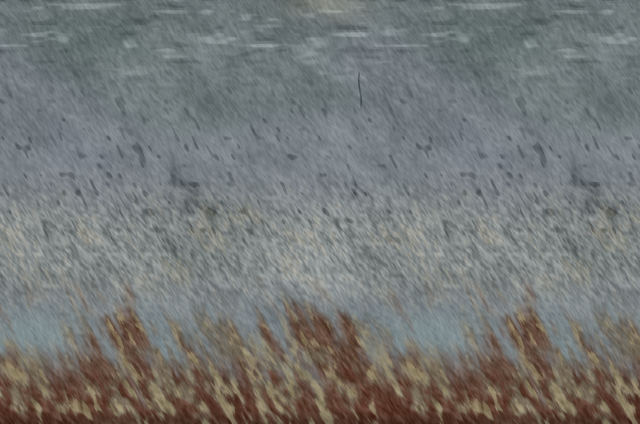
This texture is drawn by a WebGL 1 fragment shader. Its source:

```glsl
precision highp float;
// Weathered metal sheet: cool grey paint over a rusty, streaked lower edge.
// Sheared value noise, tiling sideways, gives grain, pits and rust; soft
// elliptical blobs place the broad stains. Units are canvas heights.
uniform vec2 u_resolution;

const float PERIOD = 0.945; // width of one horizontal tile

float hash(vec2 c) {
  vec3 h = fract(vec3(c.xyx) * vec3(0.1031, 0.103, 0.0973));
  h += dot(h, h.yzx + 33.33);
  return fract((h.x + h.y) * h.z);
}

// Value noise with cells.x cells per tile and cells.y per canvas height.
// The slant leans the cells toward the lower right.
float noise(vec2 p, vec2 cells, float slant) {
  vec2 q = vec2((p.x + slant * p.y) / PERIOD, p.y) * cells;
  vec2 i = floor(q);
  vec2 f = fract(q);
  f = f * f * (3.0 - 2.0 * f);
  float x0 = mod(i.x, cells.x);
  float x1 = mod(i.x + 1.0, cells.x);
  float seed = cells.x * 1.7;
  float low = mix(hash(vec2(x0, i.y + seed)), hash(vec2(x1, i.y + seed)), f.x);
  float high = mix(hash(vec2(x0, i.y + 1.0 + seed)), hash(vec2(x1, i.y + 1.0 + seed)), f.x);
  return mix(low, high, f.y);
}

float fbm(vec2 p, vec2 cells, float slant) {
  float sum = 0.0;
  float amp = 0.53;
  for (int k = 0; k < 4; k++) {
    sum += amp * noise(p, cells, slant);
    cells *= 2.0;
    amp *= 0.5;
  }
  return sum;
}

// Soft ellipse repeated with the tile and leaned by slant.
float blob(vec2 p, vec2 center, vec2 radius, float slant) {
  vec2 d = p - center;
  d.x = mod(d.x + slant * d.y + 0.5 * PERIOD, PERIOD) - 0.5 * PERIOD;
  d /= radius;
  return exp(-dot(d, d));
}

void main() {
  vec2 p = gl_FragCoord.xy / u_resolution.y;
  float y = p.y;
  float cloud = fbm(p, vec2(5.0, 6.0), 0.5) - 0.5;
  float mottle = fbm(p, vec2(18.0, 16.0), 0.6) - 0.5;
  float grain = noise(p, vec2(120.0, 58.0), 0.6) - 0.5;
  float fine = noise(p, vec2(230.0, 120.0), 0.6) - 0.5;
  vec2 w = p + 0.07 * vec2(cloud, mottle);

  // Vertical run of the paint, palest just below the middle.
  vec3 col = mix(vec3(0.47, 0.50, 0.52), vec3(0.43, 0.47, 0.475), smoothstep(0.6, 0.9, y));
  float pale = smoothstep(0.62, 0.45, y) * smoothstep(0.22, 0.38, y);
  col = mix(col, vec3(0.55, 0.57, 0.565), 0.85 * pale);

  // Broad dark stains and violet-grey clearings.
  float dark = blob(w, vec2(0.18, 0.91), vec2(0.19, 0.07), 0.0)
    + 0.8 * blob(w, vec2(0.42, 0.76), vec2(0.18, 0.09), 0.7)
    + 0.45 * blob(w, vec2(0.72, 0.79), vec2(0.15, 0.045), 0.0)
    + 0.5 * blob(w, vec2(0.46, 0.40), vec2(0.10, 0.05), 0.0);
  col = mix(col, vec3(0.36, 0.405, 0.405), 0.72 * min(dark, 1.0));
  float violet = blob(w, vec2(0.17, 0.66), vec2(0.13, 0.13), 0.6)
    + 0.8 * blob(w, vec2(0.90, 0.86), vec2(0.13, 0.10), 0.6)
    + 0.6 * blob(w, vec2(0.73, 0.61), vec2(0.11, 0.09), 0.5);
  col = mix(col, vec3(0.49, 0.51, 0.55), 0.5 * min(violet, 1.0));
  col = mix(col, vec3(0.58, 0.58, 0.54), 0.7 * blob(w, vec2(0.755, 0.995), vec2(0.10, 0.04), 0.0));
  col += 0.13 * cloud + 0.11 * mottle;

  // Brushed, nearly level strokes near the top.
  float brush = noise(p, vec2(9.0, 75.0), 0.0) * 0.6 + noise(p + 0.004 * mottle, vec2(31.0, 110.0), 0.0) * 0.4;
  float top = smoothstep(0.76, 0.9, y);
  col += top * (0.12 * smoothstep(0.58, 0.85, brush) - 0.07 * smoothstep(0.42, 0.2, brush));

  // Slanted grain, coarser and stronger toward the pale band.
  col += grain * (0.06 + 0.10 * pale) + fine * (0.07 + 0.09 * pale);
  col -= vec3(0.01, 0.03, 0.06) * pale * smoothstep(0.0, 0.3, mottle + grain * 0.5);

  // Small pits, with a few clustered dents and one hairline scratch.
  float pit = noise(p, vec2(76.0, 46.0), 0.45) + 0.25 * mottle;
  float pitZone = smoothstep(0.36, 0.5, y) * smoothstep(0.9, 0.65, y);
  col -= 0.12 * pitZone * smoothstep(0.76, 0.92, pit);
  float dent = blob(w, vec2(0.853, 0.535), vec2(0.018, 0.02), 0.4)
    + 0.7 * blob(w, vec2(0.45, 0.52), vec2(0.035, 0.03), 0.4)
    + 0.8 * blob(w, vec2(0.408, 0.573), vec2(0.012, 0.022), 0.4);
  col -= 0.17 * dent * smoothstep(0.3, 0.65, pit);
  float scratch = smoothstep(0.003, 0.0008, abs(p.x - 0.849 - 0.003 * sin(y * 60.0)));
  col -= 0.15 * scratch * smoothstep(0.74, 0.76, y) * smoothstep(0.84, 0.82, y);

  // Rust climbs along steep streaks from the lower edge.
  float streak = fbm(p, vec2(34.0, 9.0), 0.43) - 0.5;
  float flake = fbm(p, vec2(60.0, 26.0), 0.5) - 0.5;
  float warm = blob(w, vec2(0.29, 0.24), vec2(0.09, 0.09), 0.4)
    + blob(w, vec2(0.76, 0.23), vec2(0.13, 0.06), 0.4);
  float cool = blob(w, vec2(0.05, 0.22), vec2(0.11, 0.05), 0.2)
    + 0.9 * blob(p, vec2(0.39, 0.19), vec2(0.022, 0.14), 0.43)
    + 0.7 * blob(p, vec2(0.18, 0.12), vec2(0.025, 0.08), 0.43);
  float rise = 0.24 - y + 0.07 * warm - 0.13 * cool + 0.34 * streak + 0.16 * flake;
  float rust = smoothstep(-0.09, 0.14, rise);
  vec3 rustCol = mix(vec3(0.43, 0.38, 0.31), vec3(0.36, 0.25, 0.19), smoothstep(-0.12, 0.16, mottle + 0.5 * warm - 0.08));
  rustCol = mix(rustCol, vec3(0.34, 0.17, 0.11), 0.7 * smoothstep(0.13, 0.0, y + 0.5 * flake));
  rustCol = mix(rustCol, vec3(0.60, 0.55, 0.41), 0.75 * smoothstep(0.06, 0.25, flake - 0.3 * streak));
  rustCol += 0.14 * grain + 0.10 * fine;
  float low = smoothstep(0.36, 0.2, y);
  col = mix(col, vec3(0.49, 0.555, 0.57) + 0.12 * flake + 0.09 * fine, low * min(0.3 + 0.6 * cool, 0.85));
  col = mix(col, rustCol, 0.92 * rust * smoothstep(0.42, 0.28, y));

  // Pale ochre crust, deep red stains and a darkened rim.
  float crust = blob(w, vec2(0.92, 0.145), vec2(0.07, 0.035), 0.3) + 0.7 * blob(w, vec2(0.07, 0.14), vec2(0.07, 0.04), 0.3);
  col = mix(col, vec3(0.62, 0.57, 0.44), 0.6 * crust * smoothstep(-0.12, 0.15, flake));
  float stain = blob(w, vec2(0.53, 0.06), vec2(0.06, 0.045), 0.4);
  col = mix(col, vec3(0.25, 0.12, 0.08), 0.7 * stain * smoothstep(0.15, -0.1, flake));
  col *= 1.0 - 0.2 * smoothstep(0.04, 0.0, y);
  gl_FragColor = vec4(clamp(col, 0.0, 1.0), 1.0);
}
```
